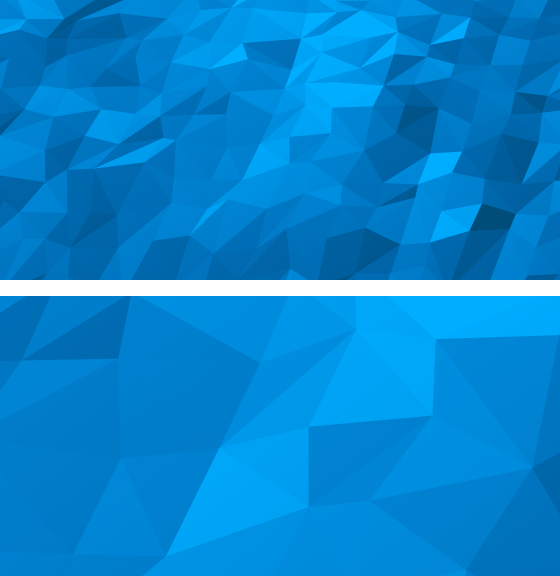
Top, the full canvas; bottom, a detail of the centre.
A WebGL 1 fragment shader for this background:

```glsl
precision highp float;
// Low-poly blue surface: a jittered triangle mesh in perspective, lit facet by facet.

uniform vec2 u_resolution;

#define CELLS vec2(8.0, 7.0)  // mesh cells per unit at the lower edge
#define DEPTH 0.28            // flattening of the rows toward the top
#define LEAN 0.33             // slant of the mesh columns
#define JITTER 0.38           // vertex displacement in cells
#define HEIGHT 0.095          // vertex height
#define RELIEF 0.42           // contrast between facets
#define ACCENT 0.34           // strength of single light or dark cells
#define PATCHES 0.48          // contrast of broad patches
#define GLOW 0.56             // strength of the bright centre
#define BANDS 0.44            // strength of the dark diagonal bands
#define BASE_TONE 0.41        // tone before lighting
#define LIGHT_DIR vec2(-0.6, 0.8)

float hash(vec2 p) {
  vec3 q = fract(vec3(p.xyx) * vec3(0.1031, 0.1030, 0.0973));
  q += dot(q, q.yzx + 33.33);
  return fract((q.x + q.y) * q.z);
}

float valueNoise(vec2 p) {
  vec2 i = floor(p), f = fract(p);
  f = f * f * (3.0 - 2.0 * f);
  return mix(mix(hash(i), hash(i + vec2(1.0, 0.0)), f.x),
             mix(hash(i + vec2(0.0, 1.0)), hash(i + 1.0), f.x), f.y);
}

float cross2(vec2 a, vec2 b) { return a.x * b.y - a.y * b.x; }

float bell(float x) { return exp(-x * x); }

// Canvas to mesh cells and back.
vec2 toMesh(vec2 p) {
  return CELLS * vec2(p.x - 1.0 - LEAN * p.y, p.y / (1.0 - DEPTH * p.y));
}

vec2 toCanvas(vec2 m) {
  vec2 g = m / CELLS;
  float y = g.y / (1.0 + DEPTH * g.y);
  return vec2(1.0 + g.x + LEAN * y, y);
}

// Mesh vertex on the canvas with its height; columns run straighter to the right.
vec3 vertex(vec2 id) {
  vec2 shift = vec2(hash(id + 17.3), hash(id + 71.9)) * 2.0 - 1.0;
  shift.x *= 1.0 - 0.7 * smoothstep(-1.0, 2.0, id.x);
  return vec3(toCanvas(id + JITTER * shift), HEIGHT * hash(id + 43.7));
}

// Broad light and dark areas over the canvas.
float broadTone(vec2 p) {
  float along = p.x - LEAN * p.y;
  vec2 g = p - vec2(1.13, 0.78);
  g.x -= 0.3 * g.y;
  float tone = BASE_TONE + GLOW * exp(-dot(g * g, vec2(8.0, 6.0)));
  tone -= BANDS * bell((along - 1.21) / 0.08) * (0.6 + 0.4 * p.y);
  tone -= BANDS * bell((along - 1.69) / 0.06) * smoothstep(0.85, 0.6, p.y);
  tone += 0.5 * BANDS * bell((along - 1.44) / 0.06) * smoothstep(0.45, 0.1, p.y);
  return tone + PATCHES * (valueNoise(vec2(along * 4.0, p.y * 3.5) + 9.0) - 0.5);
}

// Adds one facet: x gathers tone times coverage, y gathers coverage.
vec2 facet(vec2 p, vec3 a, vec3 b, vec3 c, float accent) {
  vec2 ab = b.xy - a.xy, bc = c.xy - b.xy, ca = a.xy - c.xy;
  float side = sign(cross2(ab, bc));
  float inside = min(min(side * cross2(ab, p - a.xy) / length(ab),
                         side * cross2(bc, p - b.xy) / length(bc)),
                     side * cross2(ca, p - c.xy) / length(ca));
  float cover = clamp(0.5 + inside * u_resolution.y, 0.0, 1.0);
  if (cover <= 0.0) return vec2(0.0);

  vec3 normal = normalize(cross(b - a, c - a)) * side;
  vec2 centre = (a.xy + b.xy + c.xy) / 3.0;
  float tone = broadTone(centre) + RELIEF * dot(normal.xy, LIGHT_DIR) + accent;
  tone += 0.4 * dot(p - centre, LIGHT_DIR);
  return vec2(tone, 1.0) * cover;
}

vec3 blueRamp(float t) {
  t = clamp(t, -0.25, 1.04);
  return vec3(0.0, 0.35 + 0.21 * t + 0.1 * t * t, 0.58 + 0.4 * t);
}

void main() {
  vec2 p = gl_FragCoord.xy / u_resolution.y;
  p.x += 1.0 - 0.5 * u_resolution.x / u_resolution.y;
  vec2 cell = floor(toMesh(p));

  // Two triangles for each nearby cell, split along a random diagonal.
  vec2 sum = vec2(0.0);
  for (int j = -1; j <= 1; j++) {
    for (int i = -1; i <= 1; i++) {
      vec2 id = cell + vec2(float(i), float(j));
      vec3 a = vertex(id), b = vertex(id + vec2(1.0, 0.0));
      vec3 c = vertex(id + 1.0), d = vertex(id + vec2(0.0, 1.0));
      float swing = hash(id + 29.5) * 2.0 - 1.0;
      float accent = ACCENT * swing * swing * swing;
      if (hash(id + 5.1) < 0.35) {
        sum += facet(p, a, b, c, accent) + facet(p, a, c, d, accent);
      } else {
        sum += facet(p, a, b, d, accent) + facet(p, b, c, d, accent);
      }
    }
  }
  gl_FragColor = vec4(blueRamp(sum.x / max(sum.y, 0.0001)), 1.0);
}
```
